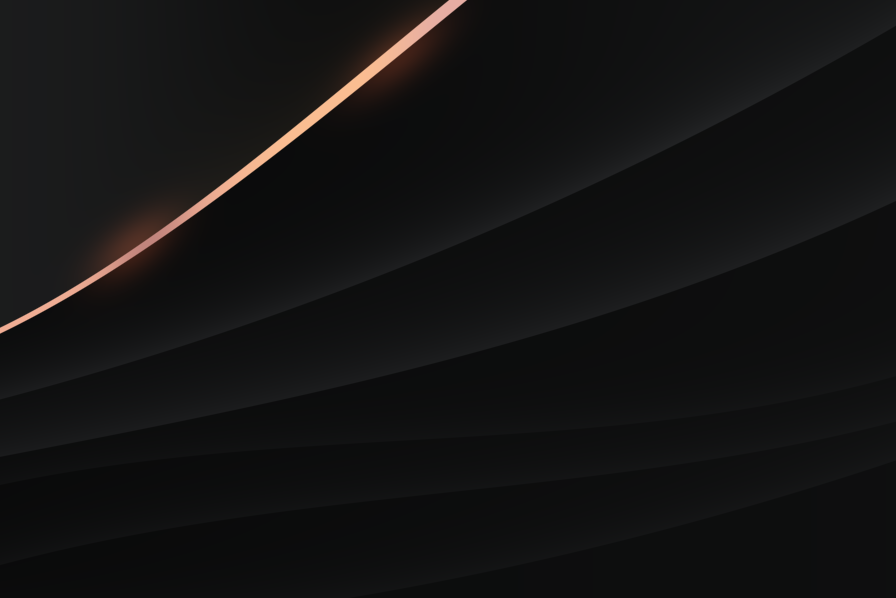
A Shadertoy shader for this background:

```glsl
// Dark overlapping sheets with softly lit lower rims, crossed by a rose gold ribbon.
// Every rim is a cubic in x; sheets are stacked from the bottom up, each fading
// exponentially away from its rim. Two warm glints sit on the ribbon.

// Signed distance above the cubic k.x + k.y x + k.z x^2 + k.w x^3, in canvas heights
float aboveCurve(vec2 uv, vec4 k, float aspect) {
    float x = uv.x;
    float height = k.x + x * (k.y + x * (k.z + x * k.w));
    float slope = (k.y + x * (2.0 * k.z + 3.0 * x * k.w)) / aspect;
    return (uv.y - height) / sqrt(1.0 + slope * slope);
}

// Round falloff, stretched along the direction of the ribbon
float glint(vec2 p, vec2 center, vec2 size) {
    vec2 along = normalize(vec2(0.78, 0.62));
    vec2 d = p - center;
    vec2 q = vec2(dot(d, along), dot(d, vec2(-along.y, along.x))) / size;
    return exp(-dot(q, q));
}

void mainImage(out vec4 fragColor, in vec2 fragCoord) {
    vec2 uv = fragCoord / iResolution.xy;
    float aspect = iResolution.x / iResolution.y;
    vec2 p = vec2(uv.x * aspect, uv.y);
    float soft = 0.8 / iResolution.y;

    // Rims from top to bottom, with (rim light, fade length) for each
    vec4 rims[5] = vec4[5](
        vec4(0.332, 0.396, 0.211, 0.018),
        vec4(0.236, 0.288, 0.009, 0.131),
        vec4(0.189, 0.318, -0.507, 0.371),
        vec4(0.055, 0.401, -0.470, 0.309),
        vec4(-0.068, 0.096, 0.202, 0.0));
    vec2 lights[5] = vec2[5](
        vec2(0.075, 0.055), vec2(0.068, 0.075), vec2(0.028, 0.045),
        vec2(0.032, 0.045), vec2(0.032, 0.050));

    // Stack the sheets
    vec3 color = vec3(0.042, 0.045, 0.046) + 0.012 * uv.x;
    for (int i = 4; i >= 0; i--) {
        float d = aboveCurve(uv, rims[i], aspect);
        float base = 0.038 + 0.018 * uv.x;
        if (i == 0) base += 0.018 * smoothstep(0.35, 0.9, uv.x) * smoothstep(0.4, 1.0, uv.y);
        float rim = lights[i].x * exp(-max(d, 0.0) / lights[i].y);
        if (i == 0) rim *= 1.0 - 0.35 * smoothstep(0.75, 1.0, uv.x);
        vec3 sheet = base * vec3(0.96, 1.0, 1.02) + rim * vec3(0.98, 1.0, 1.06);
        color = mix(color, sheet, smoothstep(-soft, soft, d));
    }

    // Upper left panel, lightest in the corner
    float ribbon = aboveCurve(uv, vec4(0.447, 0.726, 1.12, -0.83), aspect);
    float panelShade = mix(0.108, 0.055, smoothstep(0.0, 0.42, uv.x));
    vec3 panel = panelShade * vec3(0.97, 1.0, 1.02);
    float haze = exp(-max(ribbon, 0.0) / 0.07) * smoothstep(0.05, 0.25, uv.x);
    panel += vec3(0.050, 0.040, 0.024) * haze;
    color = mix(color, panel, smoothstep(-soft, soft, ribbon));

    // Warm glints
    float lowGlint = glint(p, vec2(0.225, 0.588), vec2(0.085, 0.040));
    float highGlint = glint(p, vec2(0.665, 0.905), vec2(0.100, 0.040));
    color += vec3(0.22, 0.085, 0.045) * (lowGlint + highGlint);

    // Ribbon, widening upward, with a peach middle and a dusky lower part
    float halfWidth = mix(0.0045, 0.0095, smoothstep(0.0, 0.5, uv.x));
    vec3 gold = mix(vec3(0.94, 0.68, 0.58), vec3(0.98, 0.74, 0.57), smoothstep(0.2, 0.33, uv.x));
    gold = mix(gold, vec3(0.76, 0.52, 0.49), exp(-pow((uv.x - 0.165) / 0.05, 2.0)));
    gold = mix(gold, vec3(0.90, 0.68, 0.64), smoothstep(0.40, 0.50, uv.x));
    float cover = 1.0 - smoothstep(-soft, soft, abs(ribbon) - halfWidth);
    color = mix(color, gold, cover);

    fragColor = vec4(color, 1.0);
}
```
